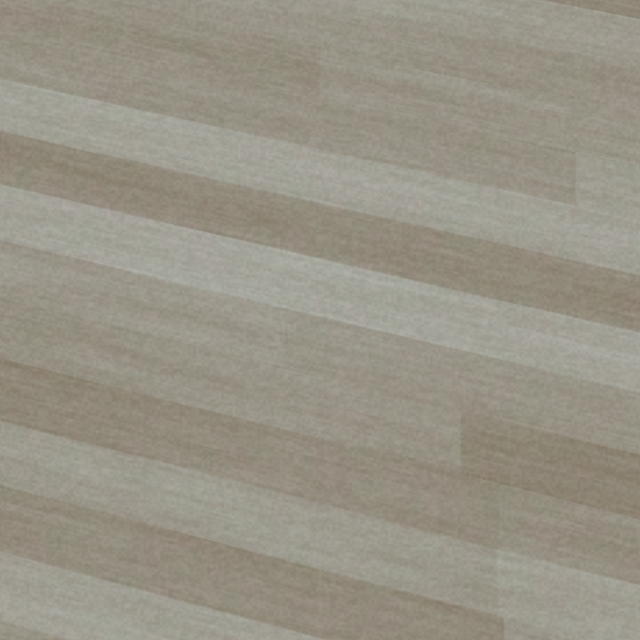
A Shadertoy shader for this texture:

```glsl
// Pale wood strip flooring seen at a slant, with staggered butt joints and soft grain.

#define FIRST_ROW   -6
#define ROWS        15
#define ROW_GROWTH  0.0017   // widening of the strips towards the viewer
#define ROW_WIDTH   0.0820   // strip width at the left edge
#define ROW_FAN     0.0065   // extra strip width at the right edge
#define SLANT       0.2253   // drop of a strip across the canvas
#define ROW_ZERO    0.2044   // distance of strip 0 from the top left corner
#define SEAM_BLUR   0.0022
#define GRAIN       0.24
#define SPECKLE     0.035

const vec3 DARK_OAK = vec3(0.540, 0.502, 0.435);
const vec3 PALE_OAK = vec3(0.655, 0.657, 0.622);

// Per strip, top to bottom: tone before the joint, tone after it, joint position
const vec3 STRIPS[ROWS] = vec3[ROWS](
    vec3(0.30, 0.30, 2.00), vec3(0.72, 0.72, 2.00), vec3(0.42, 0.46, 0.45),
    vec3(0.34, 0.50, 0.50), vec3(0.46, 0.72, 0.90), vec3(0.80, 0.80, 2.00),
    vec3(0.24, 0.24, 2.00), vec3(0.86, 0.86, 2.00), vec3(0.56, 0.47, 0.445),
    vec3(0.45, 0.18, 0.72), vec3(0.26, 0.36, 0.78), vec3(0.60, 0.76, 0.777),
    vec3(0.22, 0.58, 0.787), vec3(0.76, 0.76, 2.00), vec3(0.46, 0.46, 2.00));

float hash(vec2 p) {
    vec3 q = fract(p.xyx * 0.1031);
    q += dot(q, q.yzx + 33.33);
    return fract((q.x + q.y) * q.z);
}

// Value noise in -1..1
float noise(vec2 p) {
    vec2 i = floor(p), f = fract(p);
    f = f * f * (3.0 - 2.0 * f);
    float low = mix(hash(i), hash(i + vec2(1, 0)), f.x);
    float high = mix(hash(i + vec2(0, 1)), hash(i + vec2(1, 1)), f.x);
    return 2.0 * mix(low, high, f.y) - 1.0;
}

// Continuous strip number; its whole values are the seams
float stripCoord(vec2 p) {
    float b = ROW_WIDTH + ROW_FAN * p.x;
    float c = ROW_ZERO + SLANT * p.x - p.y;
    return (sqrt(b * b - 4.0 * ROW_GROWTH * c) - b) / (2.0 * ROW_GROWTH);
}

float stripTone(float row, float x, float blur) {
    vec3 s = STRIPS[clamp(int(row) - FIRST_ROW, 0, ROWS - 1)];
    return mix(s.x, s.y, smoothstep(-blur, blur, x - s.z));
}

// Stretched fibres, plus wavy growth rings that show on the darker strips
float woodGrain(float x, float k, float tone) {
    float row = floor(k);
    vec2 g = vec2(x + 7.3 * hash(vec2(row + 20.0, 3.0)), k + 40.0);
    float fibres = 0.40 * noise(g * vec2(3.0, 3.5))
                 + 0.34 * noise(g * vec2(6.0, 11.0))
                 + 0.34 * noise(g * vec2(14.0, 27.0));
    float warp = noise(g * vec2(5.0, 1.7)) + 0.3 * noise(g * vec2(15.0, 5.0));
    float rings = sin(11.0 * warp + 5.0 * g.y);
    float figured = (1.0 - smoothstep(0.2, 0.6, tone))
                  * smoothstep(-0.4, 0.7, noise(g * vec2(4.0, 1.0) + 9.0));
    return fibres - 0.28 * figured * smoothstep(0.1, 1.0, rings);
}

void mainImage(out vec4 fragColor, in vec2 fragCoord) {
    vec2 p = fragCoord / iResolution.xy;
    p.y = 1.0 - p.y;
    float blur = max(SEAM_BLUR, 0.8 / iResolution.x);
    float k = stripCoord(p);

    // Strip tones, blended across the nearest seam
    float seam = floor(k + 0.5);
    float dist = k - seam;
    float soft = blur / ROW_WIDTH;
    float above = stripTone(seam - 1.0, p.x, blur);
    float below = stripTone(seam, p.x, blur);
    float tone = mix(above, below, smoothstep(-soft, soft, dist));

    // Grain, and faint broken seam lines that brighten beside pale strips
    float shade = tone + GRAIN * woodGrain(p.x, k, tone);
    float line = exp(-pow(dist / (1.6 * soft), 2.0));
    float wear = 0.5 + 0.5 * noise(vec2(p.x * 9.0, seam * 5.0 + 60.0));
    shade += line * wear * mix(-0.10, 0.12, smoothstep(0.6, 0.85, max(above, below)));

    // Uneven light, fine speckle and blotchy warm tint
    shade += 0.06 * noise(p * 2.3 + 4.0);
    float speckle = 0.6 * noise(p * 230.0) + 0.4 * noise(p * vec2(90.0, 190.0) + 31.0);
    float tint = noise(p * 34.0 + 11.0) + 0.6 * noise(p * 75.0);
    vec3 color = mix(DARK_OAK, PALE_OAK, shade);
    color += SPECKLE * speckle + 0.006 * tint * vec3(1.0, -0.6, 0.5);
    fragColor = vec4(clamp(color, 0.0, 1.0), 1.0);
}
```
